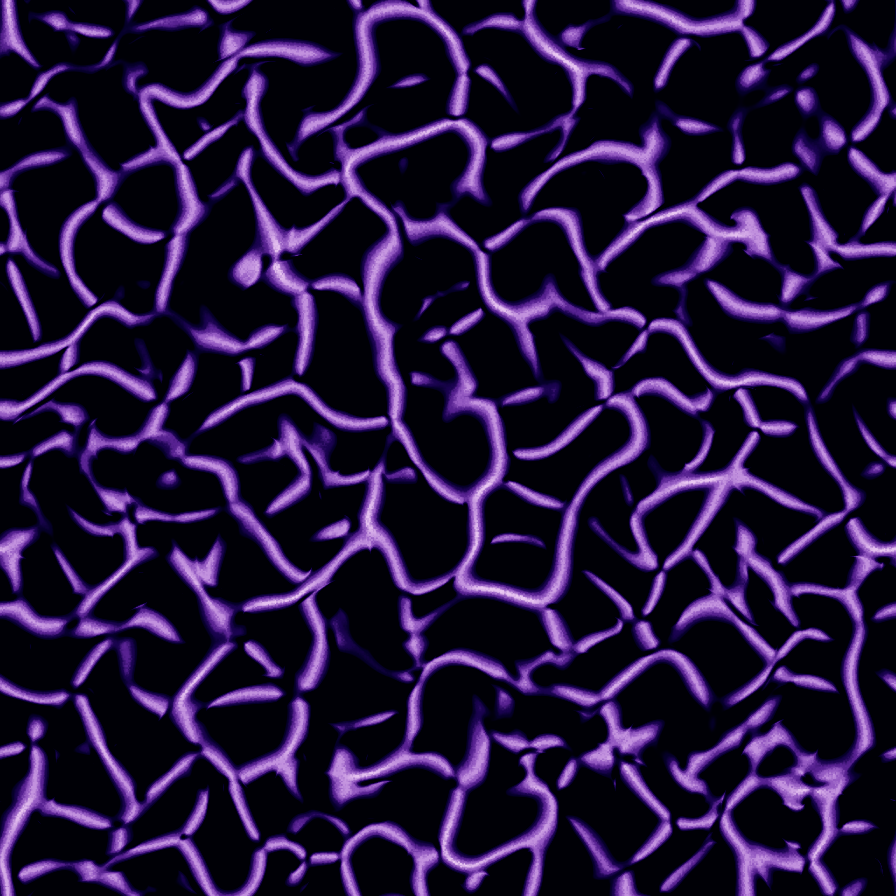
A Shadertoy shader for this pattern:

```glsl
const float TAU = 6.2831853;
const int WAVES = 72;

float hash(vec2 p) {
    vec3 q = fract(p.xyx * 0.1031);
    q += dot(q, q.yzx + 33.33);
    return fract((q.x + q.y) * q.z);
}

// Sum of whole-number plane waves, so the field wraps.
// Returns its slope and second derivatives (xx, yy, xy).
void waveField(vec2 p, out vec2 slope, out vec3 bend) {
    slope = vec2(0.0);
    bend = vec3(0.0);
    for (int i = 0; i < WAVES; i++) {
        float n = float(i);
        float angle = n * 2.39996;
        float radius = mix(8.0, 19.0, hash(vec2(n, 3.0)));
        vec2 k = TAU * round(radius * vec2(cos(angle), sin(angle)));
        float phase = dot(k, p) + TAU * hash(vec2(n, 17.0));
        float amplitude = 1.0 / dot(k, k);
        slope -= amplitude * k * sin(phase);
        bend -= amplitude * vec3(k * k, k.x * k.y) * cos(phase);
    }
    float norm = inversesqrt(0.5 * float(WAVES));
    slope *= norm;
    bend *= norm;
}

// x: distance to the nearest crest line, y: how sharply the crest bends,
// z: how clearly the crest has one direction
vec3 crest(vec2 p) {
    vec2 slope;
    vec3 bend;
    waveField(p, slope, bend);
    float halfDiff = 0.5 * (bend.x - bend.y);
    float directed = length(vec2(halfDiff, bend.z));
    float sharpness = directed - 0.5 * (bend.x + bend.y);
    float along = 0.5 * atan(bend.z, halfDiff);
    vec2 across = vec2(-sin(along), cos(along));
    return vec3(abs(dot(slope, across)) / max(sharpness, 0.001), sharpness, directed);
}

// Wrapping swirl that turns straight strands into meanders
vec2 meander(vec2 p) {
    p += 0.010 * sin(TAU * (vec2(4.0, -5.0) * p.yx + vec2(2.0, 3.0) * p + vec2(0.1, 0.6)));
    return p + 0.006 * sin(TAU * (vec2(7.0, 8.0) * p.yx - vec2(3.0, 2.0) * p + vec2(0.4, 0.2)));
}

vec3 violetRamp(float t) {
    vec3 color = vec3(0.0, 0.0, 0.025);
    color = mix(color, vec3(0.02, 0.00, 0.16), smoothstep(0.00, 0.15, t));
    color = mix(color, vec3(0.10, 0.01, 0.31), smoothstep(0.15, 0.36, t));
    color = mix(color, vec3(0.34, 0.13, 0.57), smoothstep(0.36, 0.56, t));
    color = mix(color, vec3(0.58, 0.35, 0.76), smoothstep(0.56, 0.76, t));
    return mix(color, vec3(0.76, 0.57, 0.87), smoothstep(0.76, 0.94, t));
}

void mainImage(out vec4 fragColor, in vec2 fragCoord) {
    vec2 uv = fragCoord / iResolution.xy;
    vec3 line = crest(meander(uv));

    // Strand that tapers to a point where the crest flattens or loses direction
    float strength = smoothstep(0.1, 0.85, line.y) * smoothstep(0.03, 0.35, line.z);
    float dist = length(vec2(line.x, 0.001));
    float width = 0.0165 * mix(0.35, 1.0, strength);
    float glow = max(1.0 - dist / width, 0.0) * sqrt(strength);

    // Fine grain on the lit parts
    glow *= 1.0 + 0.12 * (hash(floor(uv * 512.0)) - 0.5);

    // Pale core on the sharpest crests
    vec3 color = violetRamp(glow);
    color += vec3(0.16, 0.22, 0.08) * smoothstep(0.7, 1.0, glow) * smoothstep(1.2, 2.1, line.y);

    fragColor = vec4(color, 1.0);
}
```
